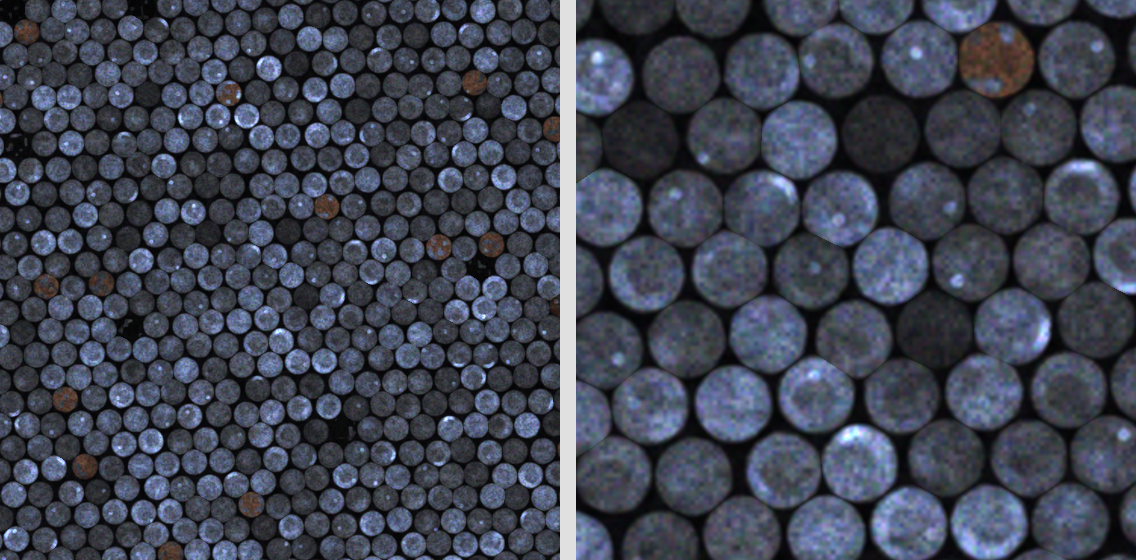
Left, the full canvas; right, a detail of the centre.
This texture is drawn by a Shadertoy shader. Its source:

```glsl
// Stacked steel-blue rods seen end on: a slightly tilted hexagonal packing,
// loosened by a slow warp and jitter, with black gaps, worn rims, rust and glints.
// The nearest rod is found among nine lattice cells, then shaded from its own hashes.

const float PITCH = 0.0482;
const float ROW_HEIGHT = 0.0413;
const float ROD_RADIUS = 0.0241;
const float TILT = 0.043;

const vec3 GAP_COLOR = vec3(0.035, 0.035, 0.045);
const vec3 GRAY_TINT = vec3(0.97, 1.0, 1.10);
const vec3 BLUE_TINT = vec3(0.87, 1.0, 1.32);
const vec3 RUST_TINT = vec3(1.30, 0.92, 0.74);

vec3 hash3(vec2 p) {
    vec3 q = fract(p.xyx * vec3(0.1031, 0.1030, 0.0973));
    q += dot(q, q.yxz + 33.33);
    return fract((q.xxy + q.yzz) * q.zyx);
}

// Three independent channels of smooth value noise
vec3 noise3(vec2 p) {
    vec2 i = floor(p), f = fract(p);
    f = f * f * (3.0 - 2.0 * f);
    vec3 low = mix(hash3(i), hash3(i + vec2(1, 0)), f.x);
    vec3 high = mix(hash3(i + vec2(0, 1)), hash3(i + vec2(1, 1)), f.x);
    return mix(low, high, f.y);
}

vec2 rotate(vec2 p, float angle) {
    float c = cos(angle), s = sin(angle);
    return vec2(c * p.x + s * p.y, c * p.y - s * p.x);
}

// Centre of the rod in a lattice cell, after warp and jitter
vec2 rodCenter(vec2 cell) {
    vec2 center = vec2((cell.x + 0.5 * mod(cell.y, 2.0)) * PITCH, cell.y * ROW_HEIGHT);
    vec2 warp = noise3(center * vec2(3.0, 4.5) + 17.0).xy - 0.5;
    vec2 jitter = hash3(cell + 71.0).xy - 0.5;
    return center + PITCH * (warp * vec2(0.35, 0.42) + jitter * vec2(0.11, 0.14));
}

// Offset from the nearest rod, in radii; also gives its cell
vec2 nearestRod(vec2 p, out vec2 rodCell) {
    vec2 best = vec2(10.0);
    float row = floor(p.y / ROW_HEIGHT + 0.5);
    for (int j = -1; j <= 1; j++) {
        float y = row + float(j);
        float column = floor(p.x / PITCH - 0.5 * mod(y, 2.0) + 0.5);
        for (int i = -1; i <= 1; i++) {
            vec2 cell = vec2(column + float(i), y);
            vec2 offset = (p - rodCenter(cell)) / ROD_RADIUS;
            if (dot(offset, offset) < dot(best, best)) {
                best = offset;
                rodCell = cell;
            }
        }
    }
    return best;
}

float spot(vec2 p, vec2 center, float radius) {
    return 1.0 - smoothstep(0.3 * radius, radius, length(p - center));
}

// Bright worn band around the face, stronger on one side
float wornRim(vec2 d, vec2 shift, float phase, float patches) {
    float radius = length(d);
    float band = smoothstep(0.42, 0.62, length(d - shift)) * (1.0 - smoothstep(0.80, 0.97, radius));
    float side = 0.6 + 0.4 * cos(atan(d.y, d.x + 0.0001) - phase);
    return band * side * (0.5 + patches);
}

vec3 shadeRod(vec2 d, vec2 cell, vec2 p) {
    vec3 kind = hash3(cell + 131.0);
    vec3 wear = hash3(cell + 257.0);
    vec3 glint = hash3(cell + 389.0);
    vec3 blotch = noise3(p * 115.0);
    float radius = length(d);

    // Face: own brightness, blotches and a falling shoulder
    float light = 0.205 + 0.20 * pow(kind.x, 1.6);
    light *= 0.80 + 0.40 * blotch.x;
    light *= 1.06 - 0.34 * pow(min(radius, 1.0), 5.0);

    // Worn rim and pale patches
    float rimAmount = 0.20 * smoothstep(0.35, 1.0, wear.x) * (0.4 + kind.x);
    light += rimAmount * wornRim(d, 0.3 * (wear.yz - 0.5), 6.283 * wear.y, blotch.y);
    light += 0.15 * step(0.6, wear.z) * spot(d, wear.xy - 0.5, 0.75) * blotch.z;

    // Small glints and rare bright crescents
    vec2 glintPlace = 1.3 * (glint.xy - 0.5);
    light += 0.32 * step(0.72, glint.z) * spot(d, glintPlace, 0.23) * (0.3 + blotch.y);
    vec2 side = vec2(cos(6.283 * glint.x), sin(6.283 * glint.x));
    float crescent = spot(d, 0.72 * side, 0.55) * smoothstep(0.60, 0.78, radius);
    light += 0.42 * step(0.93, glint.y) * crescent;

    // Recessed and missing rods
    light *= mix(1.0, 0.68, step(0.93, kind.y));
    float missing = step(0.988, kind.z);
    light *= mix(1.0, 0.10 + 0.35 * smoothstep(0.65, 0.9, blotch.x), missing);

    float blueness = smoothstep(0.17, 0.46, light + 0.08 * (wear.y - 0.5));
    vec3 color = light * mix(GRAY_TINT, BLUE_TINT, blueness);
    float rust = step(0.965, wear.y) * smoothstep(0.1, 0.6, blotch.z);
    color = mix(color, min(light, 0.26) * RUST_TINT, rust);

    float cover = 1.0 - smoothstep(0.87, 1.04, radius + 0.05 * (blotch.z - 0.5));
    return mix(GAP_COLOR * (0.5 + blotch.y), color, cover);
}

void mainImage(out vec4 fragColor, in vec2 fragCoord) {
    vec2 uv = fragCoord / iResolution.y;
    vec2 p = rotate(uv, TILT) + 1.0;
    vec2 cell = vec2(0.0);
    vec2 d = nearestRod(p, cell);
    vec3 color = shadeRod(d, cell, p);

    // Fine metal texture and coloured sensor grain
    vec3 grain = noise3(uv * 370.0 + 5.0) - 0.5;
    float texture1 = noise3(p * 230.0).x - 0.5;
    color *= 1.0 + 0.30 * texture1 + 0.20 * grain.x + 0.26 * grain;
    color += 0.018 * grain;
    fragColor = vec4(clamp(color, 0.0, 1.0), 1.0);
}
```
